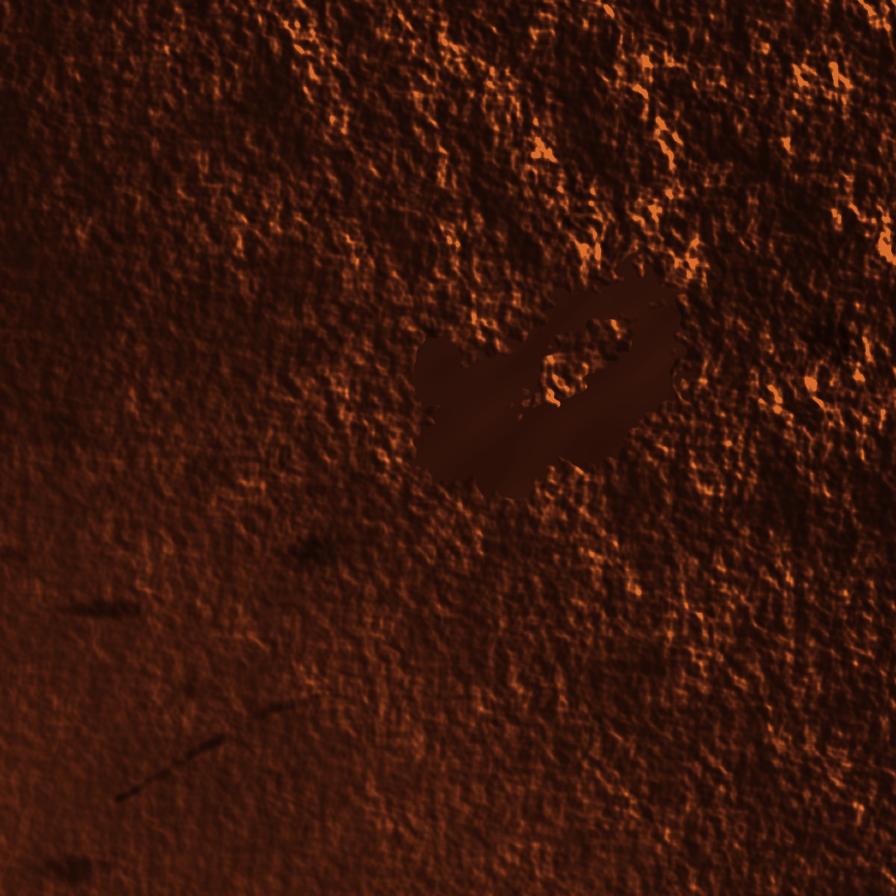
Give the GLSL for this texture, as a Shadertoy shader.

```glsl
vec2 gradientAt(vec2 cell) {
    vec3 h = fract(cell.xyx * vec3(0.1031, 0.1030, 0.0973));
    h += dot(h, h.yzx + 33.33);
    float angle = 6.2832 * fract((h.x + h.y) * h.z);
    return vec2(cos(angle), sin(angle));
}

float gradientNoise(vec2 p) {
    vec2 i = floor(p), f = p - i;
    vec2 u = f * f * f * (f * (f * 6.0 - 15.0) + 10.0);
    vec2 e = vec2(1.0, 0.0);
    float a = dot(gradientAt(i), f);
    float b = dot(gradientAt(i + e.xy), f - e.xy);
    float c = dot(gradientAt(i + e.yx), f - e.yx);
    float d = dot(gradientAt(i + e.xx), f - e.xx);
    return mix(mix(a, b, u.x), mix(c, d, u.x), u.y);
}

// Height drop toward a low light at the left
float litSlope(vec2 p) {
    vec2 toLight = 0.2 * vec2(-0.88, -0.47);
    return gradientNoise(p - toLight) - gradientNoise(p + toLight);
}

vec2 turn(vec2 p, float angle) {
    float c = cos(angle), s = sin(angle);
    return vec2(c * p.x + s * p.y, c * p.y - s * p.x);
}

float ellipse(vec2 p, vec2 center, vec2 radii, float angle) {
    return length(turn(p - center, angle) / radii) - 1.0;
}

float segment(vec2 p, vec2 a, vec2 b) {
    vec2 pa = p - a, ba = b - a;
    return length(pa - ba * clamp(dot(pa, ba) / dot(ba, ba), 0.0, 1.0));
}

// Positive inside the smooth hollows, with a ragged grainy shore
float hollowField(vec2 p) {
    float basin = -ellipse(p, vec2(0.635, 0.575), vec2(0.18, 0.082), 0.66);
    float island = ellipse(p, vec2(0.66, 0.608), vec2(0.08, 0.027), 0.68);
    float pond = -ellipse(p, vec2(0.482, 0.585), vec2(0.025, 0.038), -0.3);
    float field = max(min(basin, island * 0.6), pond * 0.7);
    return field + 0.55 * gradientNoise(p * 15.0 + 4.0) + 0.3 * gradientNoise(p * 75.0);
}

void mainImage(out vec4 fragColor, in vec2 fragCoord) {
    vec2 p = fragCoord / iResolution.y;
    vec2 warped = p + 0.004 * vec2(gradientNoise(p * 22.0), gradientNoise(p * 22.0 + 51.0));

    // Roughness grows away from the light
    float rough = smoothstep(0.1, 1.15, 0.7 * p.x + 0.6 * p.y);

    // Clumps drawn out along the falling diagonal
    vec2 q = turn(warped, -0.95);
    float clump = gradientNoise(q * vec2(7.0, 15.0) + 9.0)
                + 0.7 * gradientNoise(q * vec2(17.0, 34.0) + 27.0);

    // Layered relief
    float relief = 3.0 * litSlope(warped * 75.0)
                 + 1.5 * litSlope(warped * 150.0 + 13.0)
                 + 1.5 * litSlope(q * vec2(24.0, 40.0) + 31.0);
    relief *= 1.0 + 0.5 * clamp(clump, -0.7, 0.7);
    relief += 1.7 * clump * mix(0.4, 1.0, rough);

    // Broad shading
    float glow = mix(0.185, 0.105, rough);
    glow *= 1.0 - 0.5 * exp(-p.x * p.x * 14.0) * smoothstep(0.2, 0.7, p.y);
    glow *= 1.0 - 0.3 * smoothstep(0.65, 1.0, p.x) * (1.0 - p.y);
    glow *= 1.0 + 0.35 * gradientNoise(p * 4.0 + 2.0);
    float value = 0.075 + glow * exp(mix(0.2, 0.95, rough) * relief);

    // Flat pits and a broken crack
    float pit = smoothstep(0.36, 0.6, gradientNoise(warped * vec2(7.0, 17.0) + 63.0));
    pit = max(pit, 1.0 - smoothstep(-0.7, 0.5, ellipse(warped, vec2(0.12, 0.32), vec2(0.045, 0.011), 0.0)));
    vec2 bent = warped + 0.018 * gradientNoise(p * 11.0) * vec2(-0.5, 0.9);
    float crack = 1.0 - smoothstep(0.001, 0.007, segment(bent, vec2(0.13, 0.11), vec2(0.35, 0.23)));
    crack *= smoothstep(-0.35, 0.1, gradientNoise(p * 19.0 + 5.0));
    value *= 1.0 - 0.45 * max(pit, crack);

    // Smooth hollows
    float hollow = smoothstep(-0.04, 0.05, hollowField(warped));
    float floorValue = 0.185 + 0.035 * gradientNoise(turn(p, 0.66) * vec2(9.0, 28.0));
    value = min(mix(value, floorValue, hollow), 0.85);

    // Rust ramp, from brown-red shadow to orange
    vec3 rust = value * vec3(1.0, 0.33 + 0.2 * value, 0.19);
    fragColor = vec4(rust, 1.0);
}
```
